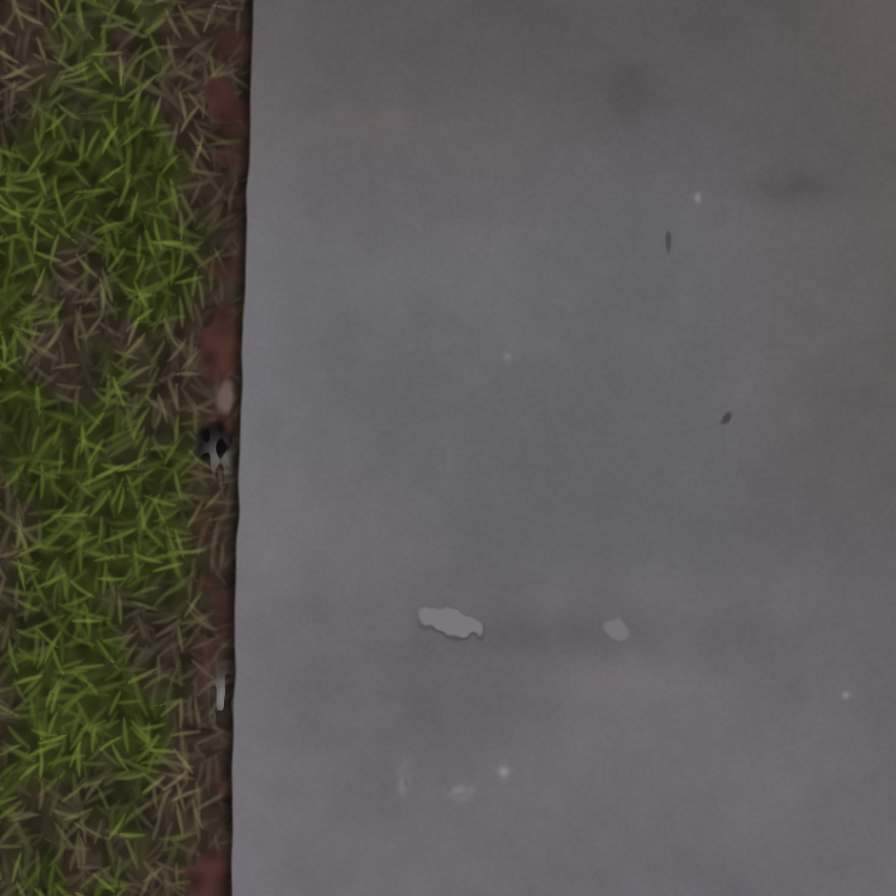
A WebGL 1 fragment shader for this texture:

```glsl
precision highp float;

uniform vec2 u_resolution;

vec2 hash2(vec2 p) {
  vec3 q = fract(p.xyx * vec3(0.1031, 0.1030, 0.0973));
  q += dot(q, q.yzx + 33.33);
  return fract((q.xx + q.yz) * q.zy);
}

float noise(vec2 p) {
  vec2 c = floor(p);
  vec2 f = fract(p);
  f = f * f * (3.0 - 2.0 * f);
  float low = mix(hash2(c).x, hash2(c + vec2(1, 0)).x, f.x);
  float high = mix(hash2(c + vec2(0, 1)).x, hash2(c + 1.0).x, f.x);
  return mix(low, high, f.y);
}

float fbm(vec2 p) {
  float sum = 0.0;
  float gain = 0.53;
  for (int i = 0; i < 4; i++) {
    sum += gain * noise(p);
    p = mat2(1.6, 1.2, -1.2, 1.6) * p + 7.3;
    gain *= 0.5;
  }
  return sum;
}

float stain(vec2 p, vec2 center, vec2 radius) {
  vec2 d = (p - center) / radius;
  return exp(-dot(d, d));
}

// Solid spot with an uneven rim, tilted by a slope
float chip(vec2 p, vec2 center, vec2 radius, float slope, float soft) {
  vec2 d = p - center;
  d.y -= slope * d.x;
  float r = length(d / radius) + 0.5 * (noise(p * 110.0) - 0.5);
  return 1.0 - smoothstep(1.0 - soft, 1.0 + soft, r);
}

float slabEdge(float y) {
  return 0.258 + 0.012 * y + 0.014 * y * y + 0.003 * (noise(vec2(y * 28.0, 4.0)) - 0.5);
}

// Tapered, bent blades: x is coverage, y is tone
vec2 bladeLayer(vec2 p, float scale, float seed, float pixel) {
  vec2 q = p * scale;
  float soft = 0.05 + pixel * scale;
  vec2 result = vec2(0.0);
  for (int j = -1; j <= 1; j++) {
    for (int i = -1; i <= 1; i++) {
      vec2 cell = floor(q) + vec2(i, j);
      vec2 rnd = hash2(cell + seed);
      vec2 shape = hash2(cell + seed + 57.0);
      float angle = 2.6 * rnd.x + 1.4 * shape.y - 1.0;
      vec2 axis = vec2(cos(angle), sin(angle));
      vec2 d = q - cell - rnd;
      float along = dot(d, axis) / (0.55 + 0.4 * shape.x);
      float bend = 0.22 * (shape.y - 0.5) * along * along;
      float across = abs(dot(d, vec2(-axis.y, axis.x)) + bend);
      float width = 0.1 - 0.1 * along * along;
      float cover = 1.0 - smoothstep(width - soft, width + soft, across);
      cover *= 1.0 - smoothstep(0.75, 1.0, abs(along));
      if (cover > result.x) result = vec2(cover, shape.x);
    }
  }
  return result;
}

vec3 grass(vec2 p, float gap, float pixel) {
  float green = smoothstep(0.34, 0.62, fbm(p * vec2(13, 10) + 3.0));
  green += 0.45 * stain(p, vec2(0.10, 0.46), vec2(0.09, 0.08));
  green += 0.5 * stain(p, vec2(0.07, 0.20), vec2(0.08, 0.13));
  green = clamp(green - 0.3 * smoothstep(0.88, 1.0, p.y), 0.0, 1.0) * smoothstep(0.01, 0.09, gap);
  vec3 color = mix(vec3(0.19, 0.155, 0.13), vec3(0.16, 0.18, 0.075), green);
  color *= 0.75 + 0.5 * noise(p * 75.0);
  for (int i = 0; i < 4; i++) {
    float layer = float(i);
    vec2 blade = bladeLayer(p + layer * 0.013, 30.0 + layer * 5.0, layer * 31.0, pixel);
    float fresh = clamp(green + 0.5 * blade.y - 0.25, 0.0, 1.0);
    vec3 tint = mix(vec3(0.34, 0.30, 0.245), vec3(0.31, 0.36, 0.15), fresh);
    tint *= 0.62 + (0.38 + 0.16 * layer) * blade.y;
    color = mix(color, tint, blade.x * (0.28 + 0.34 * smoothstep(0.0, 0.06, gap)));
  }
  color *= 0.82 + 0.36 * fbm(p * 20.0 + 9.0);

  // Fallen leaves and debris along the slab
  float litter = smoothstep(0.55, 0.72, noise(p * 40.0)) * (1.0 - smoothstep(0.02, 0.07, gap));
  vec3 russet = vec3(0.26, 0.165, 0.15) * (0.8 + 0.4 * noise(p * 60.0));
  float leaves = chip(p, vec2(0.247, 0.616), vec2(0.022, 0.038), 0.4, 0.3);
  leaves += chip(p, vec2(0.25, 0.885), vec2(0.02, 0.026), -0.6, 0.35);
  leaves += chip(p, vec2(0.234, 0.02), vec2(0.025, 0.028), 0.3, 0.3);
  color = mix(color, russet, min(leaves + 0.6 * litter, 1.0));
  color = mix(color, vec3(0.40, 0.34, 0.32), chip(p, vec2(0.251, 0.557), vec2(0.01, 0.016), 0.3, 0.4));
  color = mix(color, vec3(0.06, 0.05, 0.05), chip(p, vec2(0.238, 0.507), vec2(0.02, 0.018), 0.2, 0.4));
  float pale = stain(p, vec2(0.249, 0.22), vec2(0.012, 0.026));
  pale += 0.7 * stain(p, vec2(0.243, 0.49), vec2(0.017, 0.022));
  pale *= smoothstep(0.4, 0.62, noise(p * vec2(130, 70)));
  color = mix(color, vec3(0.48), pale);
  return color * mix(0.55, 1.0, smoothstep(0.0, 0.014, gap));
}

vec3 concrete(vec2 p, float inset) {
  float mottle = fbm(p * 7.0 + 2.0) - 0.5;
  vec3 color = mix(vec3(0.425, 0.41, 0.435), vec3(0.405, 0.40, 0.415), smoothstep(0.0, 0.5, p.y));
  color = mix(color, vec3(0.355, 0.335, 0.335), 0.85 * smoothstep(0.68, 1.02, p.y + 0.15 * mottle));
  float rust = smoothstep(0.75, 1.0, p.x) * smoothstep(0.3, 0.55, p.y);
  color = mix(color, vec3(0.375, 0.35, 0.345), 0.7 * rust);
  color += 0.024 * (1.0 - smoothstep(0.0, 0.1, inset));
  float warm = stain(p, vec2(0.35, 0.39), vec2(0.08, 0.07)) + stain(p, vec2(0.42, 0.86), vec2(0.09, 0.025));
  warm += stain(p, vec2(0.68, 0.24), vec2(0.08, 0.025));
  color += vec3(0.026, 0.013, 0.009) * warm;
  float shade = 0.05 * stain(p, vec2(0.885, 0.79), vec2(0.045, 0.018));
  shade += 0.03 * stain(p, vec2(0.7, 0.89), vec2(0.05, 0.04));
  shade += 0.03 * stain(p, vec2(0.63, 0.29), vec2(0.17, 0.028));
  shade += 0.022 * stain(p, vec2(0.49, 0.21), vec2(0.08, 0.05));
  color -= shade * (0.7 + 0.6 * noise(p * 30.0));
  color += 0.055 * mottle + 0.022 * (fbm(p * 34.0) - 0.5) + 0.016 * (noise(p * 260.0) - 0.5);

  // Chips, pits and pale flecks
  color -= 0.06 * chip(p, vec2(0.502, 0.304), vec2(0.036, 0.017), -0.22, 0.2);
  color = mix(color, vec3(0.48, 0.47, 0.485), chip(p, vec2(0.501, 0.307), vec2(0.033, 0.014), -0.22, 0.15));
  color = mix(color, vec3(0.46, 0.45, 0.46), chip(p, vec2(0.689, 0.297), vec2(0.014, 0.011), -0.3, 0.25));
  color -= 0.13 * chip(p, vec2(0.811, 0.533), vec2(0.006), 0.5, 0.5);
  color -= 0.1 * chip(p, vec2(0.746, 0.729), vec2(0.003, 0.011), 0.0, 0.5);
  float flecks = stain(p, vec2(0.451, 0.13), vec2(0.007, 0.018)) + stain(p, vec2(0.514, 0.115), vec2(0.015, 0.008));
  flecks *= noise(p * 150.0);
  flecks += stain(p, vec2(0.779, 0.779), vec2(0.004, 0.006)) + stain(p, vec2(0.944, 0.224), vec2(0.004));
  flecks += stain(p, vec2(0.562, 0.139), vec2(0.006)) + 0.6 * stain(p, vec2(0.566, 0.602), vec2(0.004));
  return color + 0.12 * flecks;
}

void main() {
  vec2 p = gl_FragCoord.xy / u_resolution;
  float pixel = 1.0 / u_resolution.y;
  float inset = p.x - slabEdge(p.y);
  float slab = smoothstep(-0.001 - pixel, 0.001 + pixel, inset);
  gl_FragColor = vec4(mix(grass(p, -inset, pixel), concrete(p, inset), slab), 1.0);
}
```
